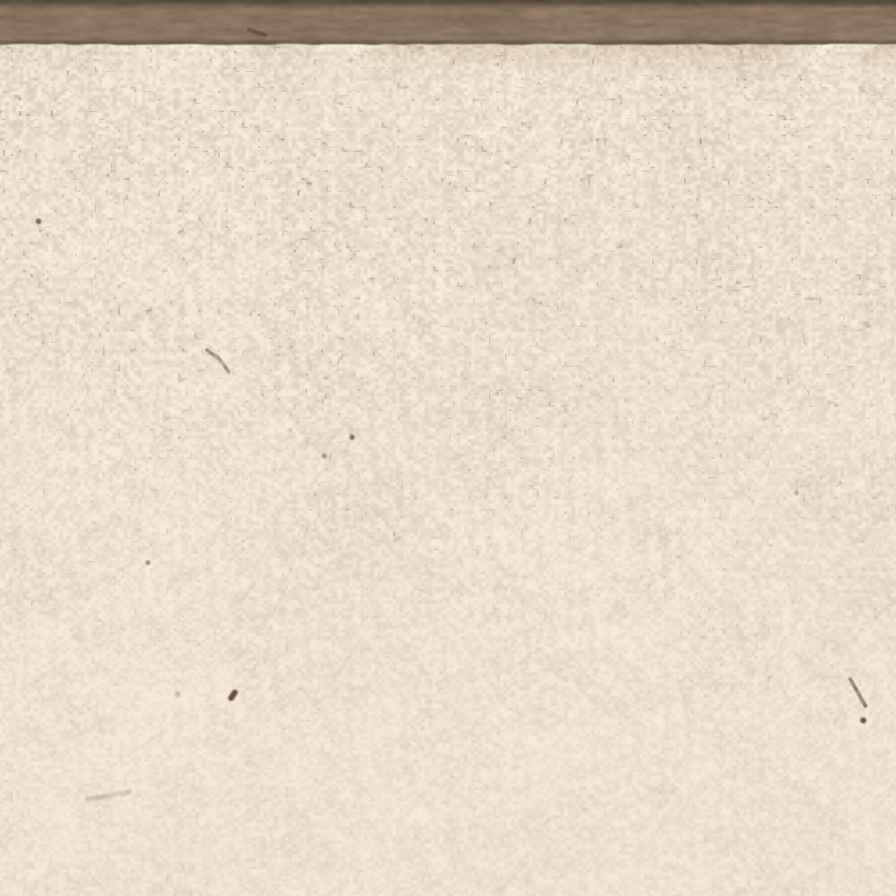
Reproduce this texture procedurally as a three.js fragment shader.

```glsl
// Speckled cream plaster wall under a weathered brown rail, with a few small scuffs.
#define RAIL_EDGE 0.9505
#define GRAIN_SCALE 250.0
#define GRAIN_STRENGTH 0.22
#define SPECK_STRENGTH 0.22
#define PATCH_STRENGTH 0.035
#define CREAM vec3(0.955, 0.898, 0.835)
#define SAND vec3(0.895, 0.842, 0.768)
#define RAIL_LIGHT vec3(0.63, 0.535, 0.45)
#define RAIL_DARK vec3(0.46, 0.375, 0.30)
#define SCUFF vec3(0.34, 0.25, 0.21)

varying vec2 vUv;

float hash(vec2 p) {
  return fract(sin(dot(p, vec2(127.1, 311.7))) * 43758.5453);
}

float noise(vec2 p) {
  vec2 i = floor(p);
  vec2 f = fract(p);
  f = f * f * (3.0 - 2.0 * f);
  return mix(mix(hash(i), hash(i + vec2(1.0, 0.0)), f.x),
             mix(hash(i + vec2(0.0, 1.0)), hash(i + vec2(1.0, 1.0)), f.x), f.y);
}

float fbm(vec2 p) {
  float sum = 0.0;
  float weight = 0.5;
  for (int i = 0; i < 4; i++) {
    sum += weight * noise(p);
    p = p * 2.03 + 17.3;
    weight *= 0.5;
  }
  return sum / 0.9375;
}

// Soft coverage of a stroke from a to b; a zero-length stroke is a dot.
float stroke(vec2 p, vec2 a, vec2 b, float radius) {
  vec2 along = b - a;
  float t = clamp(dot(p - a, along) / max(dot(along, along), 1e-6), 0.0, 1.0);
  return 1.0 - smoothstep(radius * 0.35, radius * 1.5, length(p - a - along * t));
}

float dotMark(vec2 p, vec2 center, float radius) {
  return stroke(p, center, center, radius);
}

vec3 wall(vec2 p) {
  // Broad stains, then fine grain that fades toward the floor.
  float stain = fbm(p * 5.0 + 3.1);
  float blotch = fbm(p * 22.0 + 8.7);
  float height = smoothstep(0.0, 0.95, p.y);
  float grain = 0.65 * noise(p * GRAIN_SCALE) + 0.35 * noise(p * GRAIN_SCALE * 0.57 + 41.0);
  float amount = mix(0.55, 1.0, height) * mix(0.7, 1.3, blotch);
  float tone = 0.30 + 0.13 * height + (stain - 0.5) * 0.5 + (0.5 - grain) * 1.6 * amount;
  vec3 color = mix(CREAM, SAND, clamp(tone, 0.0, 1.0));
  color += (grain - 0.5) * GRAIN_STRENGTH * 0.35 * amount;
  color -= (blotch - 0.5) * PATCH_STRENGTH;

  // Sparse dark pits, denser near the rail.
  float pit = noise(p * GRAIN_SCALE * 0.9 + 93.0);
  float pits = smoothstep(0.80, 1.0, pit) * mix(0.25, 1.0, height);
  color -= pits * SPECK_STRENGTH * vec3(0.85, 0.95, 1.0) * mix(0.4, 1.2, blotch);

  // Grime and chipped highlights just below the rail.
  float below = RAIL_EDGE - p.y;
  float grime = exp(-below * 55.0) * smoothstep(0.35, 0.75, noise(vec2(p.x * 13.0, p.y * 30.0)));
  color -= grime * vec3(0.09, 0.10, 0.11) * mix(0.5, 1.3, p.x);
  color += 0.025 * exp(-below * 180.0) * noise(vec2(p.x * 40.0, 2.0));
  return color;
}

vec3 rail(vec2 p) {
  float depth = (p.y - RAIL_EDGE) / (1.0 - RAIL_EDGE);
  float streak = noise(vec2(p.x * 35.0, p.y * 210.0));
  float fiber = noise(p * vec2(130.0, 260.0) + 7.0);
  float wear = fbm(vec2(p.x * 9.0, p.y * 50.0));
  vec3 color = mix(RAIL_DARK, RAIL_LIGHT, 0.40 * streak + 0.25 * fiber + 0.35 * wear);
  color *= 1.0 - 0.36 * smoothstep(0.78, 1.0, depth);
  color *= 1.0 - 0.26 * (1.0 - smoothstep(0.0, 0.15, depth));
  float knot = stroke(p, vec2(0.278, 0.967), vec2(0.296, 0.961), 0.0025);
  return mix(color, SCUFF, 0.6 * knot);
}

float scuffs(vec2 p) {
  // Dark flecks.
  float m = 0.75 * dotMark(p, vec2(0.043, 0.753), 0.0032);
  m = max(m, 0.70 * dotMark(p, vec2(0.393, 0.512), 0.0030));
  m = max(m, 0.45 * dotMark(p, vec2(0.362, 0.491), 0.0030));
  m = max(m, 0.50 * dotMark(p, vec2(0.165, 0.372), 0.0028));
  m = max(m, 0.35 * dotMark(p, vec2(0.889, 0.450), 0.0028));
  m = max(m, 0.25 * dotMark(p, vec2(0.198, 0.225), 0.0035));
  m = max(m, 0.90 * stroke(p, vec2(0.258, 0.221), vec2(0.262, 0.227), 0.0034));
  m = max(m, 0.90 * dotMark(p, vec2(0.9635, 0.196), 0.0034));
  // Thin broken scratches.
  float broken = mix(0.4, 1.0, noise(p * 190.0));
  m = max(m, 0.65 * broken * stroke(p, vec2(0.231, 0.609), vec2(0.244, 0.600), 0.0022));
  m = max(m, 0.60 * broken * stroke(p, vec2(0.242, 0.603), vec2(0.255, 0.585), 0.0022));
  m = max(m, 0.85 * broken * stroke(p, vec2(0.949, 0.242), vec2(0.966, 0.212), 0.0022));
  m = max(m, 0.25 * broken * stroke(p, vec2(0.098, 0.108), vec2(0.145, 0.116), 0.0030));
  return m;
}

void main() {
  vec3 plaster = mix(wall(vUv), SCUFF, scuffs(vUv));
  float wobble = (noise(vec2(vUv.x * 60.0, 5.0)) - 0.5) * 0.0015;
  float edge = smoothstep(-0.0018, 0.0018, vUv.y - RAIL_EDGE + wobble);
  gl_FragColor = vec4(clamp(mix(plaster, rail(vUv), edge), 0.0, 1.0), 1.0);
}
```
